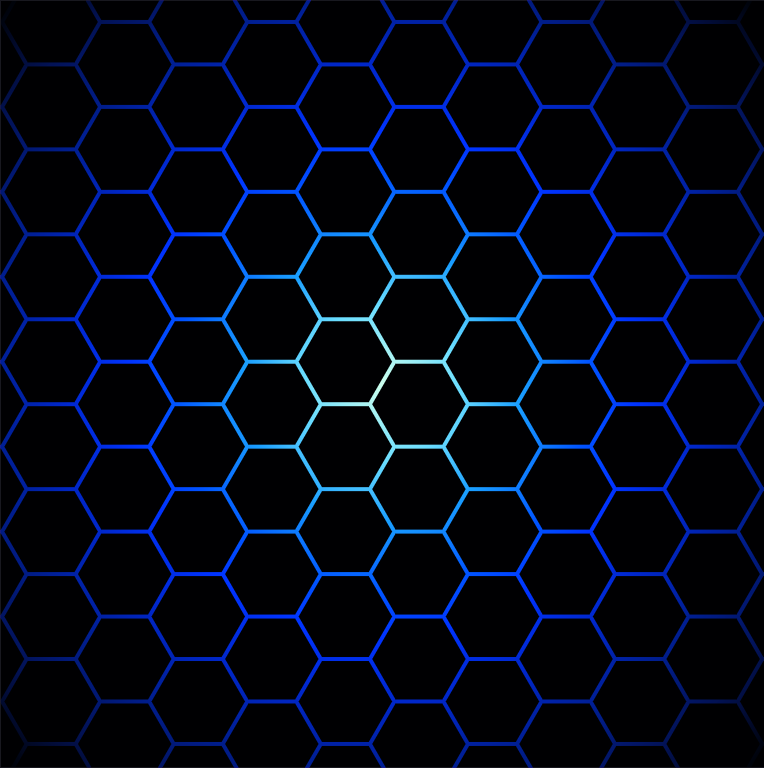
This background is drawn by a Shadertoy shader. Its source:

```glsl
// Glowing blue honeycomb mesh on black, bright at the centre and fading to the corners.

const float SQRT3 = 1.7320508;
const float CELL_PITCH = 0.1106;            // height of one hexagon
const vec2 CELL_ORIGIN = vec2(-0.0477, 0.0290);
const float LINE_HALF_WIDTH = 0.0026;
const vec3 BACKGROUND = vec3(0.0, 0.0, 0.006);
const vec3 FRAME_COLOR = vec3(0.10, 0.10, 0.13);

// Radial glow: rgb is the colour, w the radius at which it is reached
const int STOP_COUNT = 9;
const vec4 GLOW_STOPS[STOP_COUNT] = vec4[](
    vec4(0.80, 1.00, 0.93, 0.00),
    vec4(0.42, 0.87, 1.00, 0.10),
    vec4(0.10, 0.62, 1.00, 0.18),
    vec4(0.00, 0.33, 1.00, 0.27),
    vec4(0.00, 0.20, 1.00, 0.33),
    vec4(0.00, 0.15, 0.78, 0.42),
    vec4(0.00, 0.12, 0.58, 0.50),
    vec4(0.01, 0.07, 0.33, 0.60),
    vec4(0.00, 0.01, 0.04, 0.69)
);

// Offset from the nearest centre of a rectangular lattice
vec2 latticeOffset(vec2 p, vec2 period) {
    return p - period * floor(p / period + 0.5);
}

// Distance to the nearest edge of a flat-topped hexagonal tiling
float hexEdgeDistance(vec2 p, float pitch) {
    vec2 period = pitch * vec2(SQRT3, 1.0);
    vec2 a = latticeOffset(p, period);
    vec2 b = latticeOffset(p - 0.5 * period, period);
    vec2 q = abs(dot(a, a) < dot(b, b) ? a : b);
    return 0.5 * pitch - max(q.y, 0.5 * (SQRT3 * q.x + q.y));
}

vec3 glowColor(float radius) {
    vec3 color = GLOW_STOPS[0].rgb;
    for (int i = 1; i < STOP_COUNT; i++) {
        float start = GLOW_STOPS[i - 1].w;
        float t = clamp((radius - start) / (GLOW_STOPS[i].w - start), 0.0, 1.0);
        color = mix(color, GLOW_STOPS[i].rgb, t);
    }
    return color;
}

// Antialiased coverage of a line at the given distance
float lineMask(float dist, float halfWidth, float pixel) {
    return clamp((halfWidth - dist) / pixel + 0.5, 0.0, 1.0);
}

void mainImage(out vec4 fragColor, in vec2 fragCoord) {
    float pixel = 1.0 / iResolution.y;
    vec2 halfSize = 0.5 * iResolution.xy * pixel;
    vec2 p = fragCoord * pixel - halfSize;

    // Honeycomb lines tinted by the radial glow
    float edge = hexEdgeDistance(p - CELL_ORIGIN, CELL_PITCH);
    float mesh = lineMask(edge, LINE_HALF_WIDTH, pixel);
    vec3 color = mix(BACKGROUND, glowColor(length(p)), mesh);

    // Faint hairline along the left, top and bottom borders
    float border = min(halfSize.x + p.x, halfSize.y - abs(p.y));
    color = max(color, FRAME_COLOR * lineMask(border, 0.0012, pixel));

    fragColor = vec4(color, 1.0);
}
```
